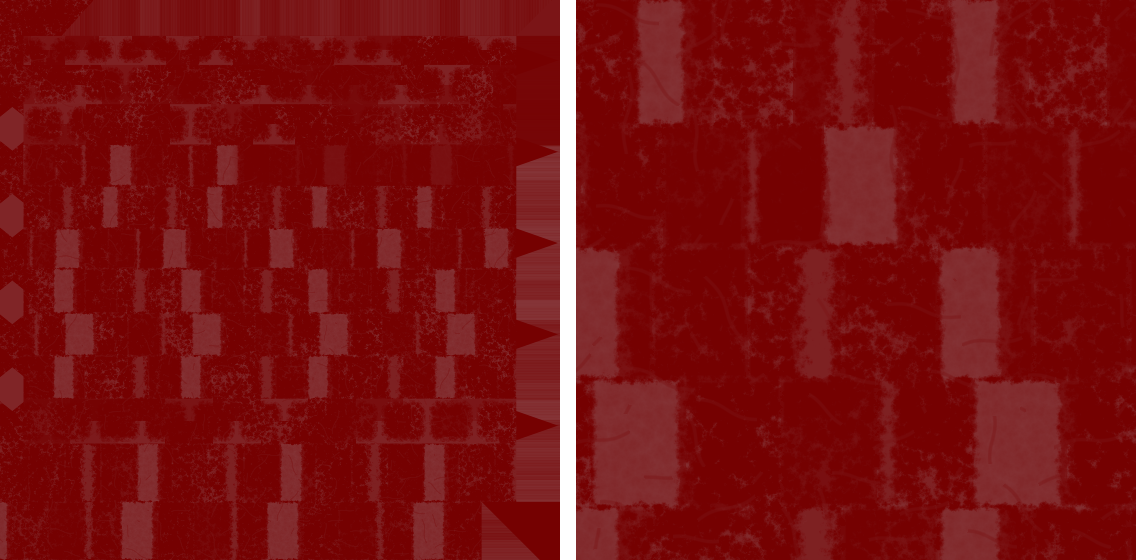
Left: the whole. Right: its middle third, enlarged.
This texture is drawn by a three.js fragment shader. Its source:

```glsl
#define DARK vec3(0.457, 0.002, 0.004)
#define LIGHT vec3(0.520, 0.205, 0.215)
#define SOFT 0.12
#define WEAR 0.60
#define SCRATCH 0.28
#define FIELD_LEFT 4.2
#define FIELD_RIGHT 92.2
#define FIELD_TOP 93.6

varying vec2 vUv;

float hash(vec2 p) {
  vec3 q = fract(p.xyx * vec3(0.1031, 0.1030, 0.0973));
  q += dot(q, q.yzx + 33.33);
  return fract((q.x + q.y) * q.z);
}

// Distance to the nearest scattered point
float cellular(vec2 p) {
  vec2 id = floor(p), f = fract(p);
  float d = 2.0;
  for (int y = -1; y <= 1; y++)
    for (int x = -1; x <= 1; x++) {
      vec2 o = vec2(x, y);
      d = min(d, length(o + vec2(hash(id + o), hash(id + o + 57.3)) - f));
    }
  return d;
}

float layered(vec2 p) {
  float sum = 0.0, amp = 0.46;
  for (int i = 0; i < 4; i++) {
    sum += amp * cellular(p);
    p = mat2(1.6, 1.3, -1.3, 1.6) * p + 11.7;
    amp *= 0.65;
  }
  return sum;
}

float box(float x, float a, float b) {
  return smoothstep(a - SOFT, a + SOFT, x) * (1.0 - smoothstep(b - SOFT, b + SOFT, x));
}

// Repeated vertical strip; span holds its start and width
float strip(float x, vec2 span, float period, float rough, float grit) {
  float c = mod(x - span.x - 0.5 * span.y + 0.5 * period, period) - 0.5 * period;
  return smoothstep(-SOFT, SOFT + 0.4 * rough, 0.5 * span.y - abs(c) + rough * (grit - 0.5));
}

// Row of plates with a bare wide strip and a worn narrow one
float plates(vec2 p, vec2 rows, float period, vec2 wide, vec2 narrow, float grit, float wear) {
  float panel = (p.x - wide.x) / period * 4.0;
  float tone = 0.25 + hash(vec2(mod(floor(panel), 4.0), floor(rows.x * 7.0)));
  float edge = min(p.y - rows.x, rows.y - p.y);
  float seam = 1.0 - smoothstep(0.08, 0.25, abs(fract(panel + 0.5) - 0.5) * period / 4.0);
  float t = wear * tone + 0.13 * seam * step(0.4, grit);
  t += 0.2 * (1.0 - smoothstep(0.1, 0.3, edge)) * smoothstep(0.35, 0.6, grit);
  float halo = strip(p.x, wide + vec2(-0.2, 1.2), period, 3.0, grit);
  float bare = strip(p.x, wide, period, 0.7, grit) * (0.82 + 0.3 * (grit - 0.4));
  float worn = strip(p.x, narrow, period, min(narrow.y, 2.2), grit) * 0.62;
  float inset = smoothstep(0.0, 0.35, edge + 0.8 * (grit - 0.4));
  t = max(t, max(0.32 * halo, max(bare, worn)) * inset);
  return t * box(p.y, rows.x, rows.y);
}

// Row of cut-corner tiles with bare gaps of uneven strength
float tiles(vec2 p, vec2 rows, float period, float start, float grit, float wear) {
  float u = (p.x - start) / period, id = floor(u);
  vec2 h = 0.5 * vec2(period, rows.y - rows.x);
  vec2 q = abs(vec2((fract(u) - 0.5) * period, p.y - 0.5 * (rows.x + rows.y)));
  float d = max(max(q.x - h.x, q.y - h.y) + 0.35, (q.x + q.y - h.x - h.y + 1.9) * 0.707);
  float side = floor(u + 0.5) + 0.37 * step(rows.x + h.y, p.y);
  float power = smoothstep(0.25, 0.95, hash(vec2(side, rows.x)));
  float gap = smoothstep(-SOFT, SOFT, d) * 0.65;
  float rim = smoothstep(-1.3, 0.3, d + 2.2 * (grit - 0.5)) * 0.65;
  float t = max(wear * (0.3 + hash(vec2(id, rows.y))), max(gap, rim) * power);
  return t * box(p.y, rows.x, rows.y);
}

// Smeared margin bars along one axis
float streaks(float x) {
  float broad = hash(vec2(floor(x * 0.28), 4.0));
  float fine = hash(vec2(floor(x * 1.9), 9.0));
  return 0.28 + 0.45 * broad + 0.16 * (fine - 0.5) + 0.05 * sin(x * 13.0);
}

float scratches(vec2 p) {
  float s = 0.0;
  for (int i = 0; i < 3; i++) {
    vec2 g = p * 0.17 + float(i) * 7.31, id = floor(g), f = fract(g) - 0.5;
    float a = 6.283 * hash(id + 3.1);
    vec2 q = mat2(cos(a), sin(a), -sin(a), cos(a)) * f;
    float line = abs(q.y + 0.03 * sin(q.x * 9.0));
    s = max(s, (1.0 - smoothstep(0.008, 0.028, line)) * step(abs(q.x), 0.42 * hash(id)));
  }
  return s;
}

void main() {
  vec2 p = vUv * 100.0;
  float grit = layered(p * 1.1);
  float wear = WEAR * smoothstep(0.47, 0.85, grit + 0.7 * (layered(p * 0.13) - 0.45));

  // Plate rows, bottom to top
  float t = plates(p, vec2(0.0, 10.4), 26.0, vec2(21.6, 5.8), vec2(14.9, 1.9), grit, wear);
  t += plates(p, vec2(10.4, 20.8), 25.6, vec2(24.4, 4.0), vec2(14.2, 3.0), grit, wear);
  t += plates(p, vec2(28.8, 36.5), 22.7, vec2(9.5, 3.8), vec2(0.7, 3.1), grit, wear);
  t += plates(p, vec2(36.5, 44.1), 22.7, vec2(11.5, 5.4), vec2(5.8, 1.4), grit, wear);
  t += plates(p, vec2(44.1, 52.0), 22.7, vec2(9.5, 3.8), vec2(0.7, 3.1), grit, wear);
  t += plates(p, vec2(52.0, 59.2), 19.15, vec2(9.8, 4.5), vec2(5.1, 0.9), grit, wear);
  t += plates(p, vec2(59.2, 66.8), 18.7, vec2(18.2, 3.0), vec2(10.8, 2.6), grit, wear);
  float upper = plates(p, vec2(66.8, 74.2), 19.1, vec2(19.5, 4.1), vec2(14.4, 1.1), grit, wear);
  t += upper * (1.0 - 0.65 * smoothstep(41.0, 44.0, p.x));

  // Cut-corner rows
  t += tiles(p, vec2(20.8, 28.8), 8.5, 16.8, grit, wear);
  t += tiles(p, vec2(74.2, 81.4), 7.45, 19.1, grit, wear);
  t += tiles(p, vec2(81.4, 88.4), 8.2, 14.2, grit, wear);
  t += tiles(p, vec2(88.4, FIELD_TOP), 6.0, 20.6, grit, wear);
  t += scratches(p) * SCRATCH * mix(0.6, -1.0, clamp(t, 0.0, 1.0)) * step(p.y, FIELD_TOP);

  // Left margin: pointed bare patches
  float point = abs(mod(p.y - 22.75, 15.5) - 7.75);
  float patchLeft = smoothstep(-SOFT, SOFT, 3.9 - point - abs(p.x - 2.2) * 0.8);
  float left = mix(wear, 0.7, patchLeft * box(p.y, 25.0, 82.0));
  t = mix(left, t, max(step(p.y, 10.4), smoothstep(-SOFT, SOFT, p.x - FIELD_LEFT)));

  // Right margin: horizontal bars parted by dark points
  float gap = abs(mod(p.y - 15.85, 16.3) - 8.15);
  float bars = smoothstep(-SOFT, SOFT, gap - 2.6 + 0.35 * (p.x - FIELD_RIGHT));
  bars *= mix(0.12, 1.0, box(p.y, 10.4, 74.0)) * step(10.4, p.y);
  float right = bars * (0.25 + streaks(p.y));
  t = mix(t, right, smoothstep(-SOFT, SOFT, p.x - FIELD_RIGHT));
  float wedge = smoothstep(-SOFT, SOFT, 10.4 - p.y - (p.x - 86.0));
  t = mix(t, wedge * streaks(p.y), step(p.y, 10.4) * smoothstep(-SOFT, SOFT, p.x - 86.0));

  // Top margin: vertical bars, mitred at the right corner
  float mitre = smoothstep(-SOFT, SOFT, p.y - FIELD_TOP - max(p.x - FIELD_RIGHT, 0.0));
  float top = mix(0.4, streaks(p.x) * 0.8, mitre);
  top = mix(wear, top, smoothstep(-SOFT, SOFT, p.x - 11.0 - 0.9 * (p.y - FIELD_TOP)));
  t = mix(t, top, smoothstep(-SOFT, SOFT, p.y - FIELD_TOP));

  gl_FragColor = vec4(mix(DARK, LIGHT, clamp(t, 0.0, 1.0)), 1.0);
}
```
